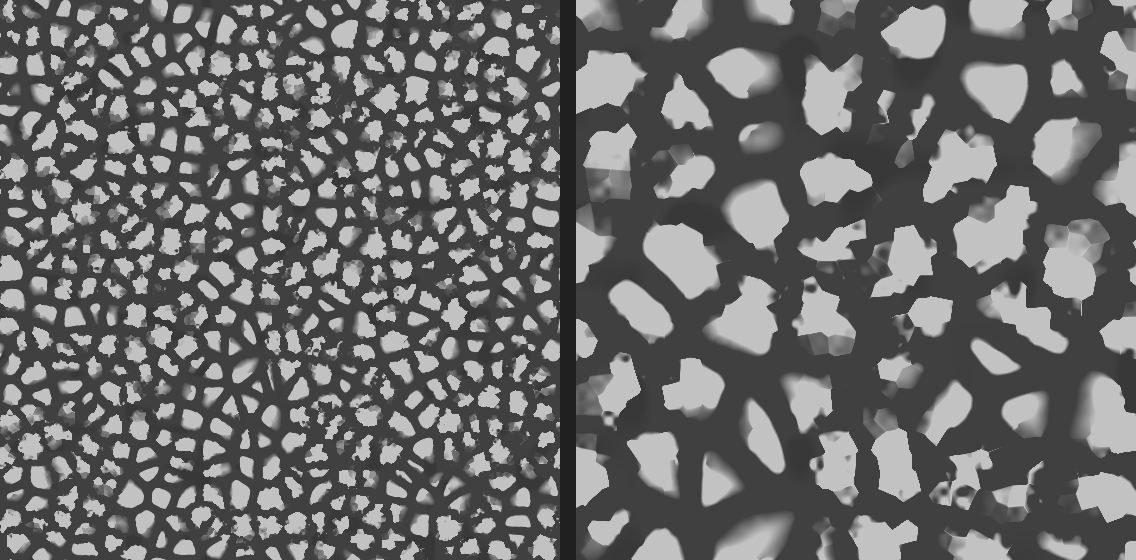
Left, the full canvas; right, a detail of the centre.
Reproduce this texture procedurally as a three.js fragment shader.

```glsl
// Pale, ragged pebbles with partly shaded flanks set in dark grout, tiling seamlessly.
varying vec2 vUv;

const float STONES = 22.0;        // stone cells per side
const float PATCHES = 88.0;       // small facets per side
const float JITTER = 0.94;        // scatter of stone centres
const float GAP = 0.15;           // half width of grout, in stone cells
const float ROUNDING = 17.0;      // higher gives sharper stone corners
const float CRISP_RIM = 0.03;     // rim width on the clean flank
const float SOFT_RIM = 0.32;      // rim width on the shaded flank
const float FACET_EDGE = 34.0;    // sharpness between facets
const float BEND = 0.005;         // slow bending of outlines
const float FRAY = 0.0028;        // fine fraying of outlines
const vec3 GROUT = vec3(0.25);
const vec3 GROUT_DEEP = vec3(0.22);
const vec3 STONE = vec3(0.76);

// Sine-free hash of a lattice point that repeats after "period"
vec3 hash(vec2 cell, float period) {
  vec2 c = mod(cell, period) + period * 0.37;
  vec3 h = fract(c.xyx * vec3(0.1031, 0.1030, 0.0973));
  h += dot(h, h.yxz + 33.33);
  return fract((h.xxy + h.yzz) * h.zyx);
}

// Wrapping value noise with two channels
vec2 noise(vec2 uv, float period) {
  vec2 p = uv * period;
  vec2 i = floor(p);
  vec2 f = fract(p);
  f = f * f * (3.0 - 2.0 * f);
  vec2 low = mix(hash(i, period).xy, hash(i + vec2(1.0, 0.0), period).xy, f.x);
  vec2 high = mix(hash(i + vec2(0.0, 1.0), period).xy, hash(i + 1.0, period).xy, f.x);
  return mix(low, high, f.y);
}

// Softly separated facets: xy = facet centre in canvas units, z = random value
vec3 facet(vec2 uv) {
  vec2 p = uv * PATCHES;
  vec2 i = floor(p);
  vec3 sum = vec3(0.0);
  float total = 0.0;
  for (int y = -1; y <= 1; y++) {
    for (int x = -1; x <= 1; x++) {
      vec2 cell = i + vec2(float(x), float(y));
      vec3 h = hash(cell, PATCHES);
      vec2 offset = cell + h.xy - p;
      float weight = exp(-FACET_EDGE * dot(offset, offset)) + 1e-20;
      sum += weight * vec3(offset, h.z);
      total += weight;
    }
  }
  sum /= total;
  return vec3(uv + sum.xy / PATCHES, sum.z);
}

vec2 stoneCentre(vec2 cell) {
  return cell + 0.5 + JITTER * (hash(cell, STONES).xy - 0.5);
}

// Rounded distance to the cell border; also gives the cell and the way from its centre
float borderDistance(vec2 p, out vec2 home, out vec2 fromCentre) {
  vec2 i = floor(p);
  float nearest = 1e5;
  for (int y = -1; y <= 1; y++) {
    for (int x = -1; x <= 1; x++) {
      vec2 cell = i + vec2(float(x), float(y));
      vec2 offset = p - stoneCentre(cell);
      float d = dot(offset, offset);
      if (d < nearest) {
        nearest = d;
        home = cell;
        fromCentre = offset;
      }
    }
  }
  float sum = 0.0;
  for (int y = -2; y <= 2; y++) {
    for (int x = -2; x <= 2; x++) {
      if (x == 0 && y == 0) continue;
      vec2 toOther = stoneCentre(home + vec2(float(x), float(y))) - p;
      vec2 across = toOther + fromCentre;
      float d = dot(0.5 * (toOther - fromCentre), across / max(length(across), 1e-4));
      sum += exp(-ROUNDING * d);
    }
  }
  return -log(sum) / ROUNDING;
}

void main() {
  // Bent and frayed position, pulled towards facet centres in places
  vec3 patchInfo = facet(vUv);
  float chipping = smoothstep(0.2, 0.65, noise(vUv, 16.0).x);
  vec2 uv = mix(vUv, patchInfo.xy, 0.85 * chipping);
  uv += BEND * (noise(vUv, 44.0) - 0.5);
  uv += FRAY * (noise(vUv, 190.0) - 0.5) * (0.4 + chipping);

  // Stone outline, with one flank fading into the grout
  vec2 home, fromCentre;
  float d = borderDistance(uv * STONES, home, fromCentre);
  vec3 traits = hash(home + 7.0, STONES);
  float angle = 6.2832 * traits.x;
  float side = dot(fromCentre / max(length(fromCentre), 1e-3), vec2(cos(angle), sin(angle)));
  float shaded = smoothstep(-0.1, 0.9, side) * traits.y;
  float rim = CRISP_RIM + SOFT_RIM * shaded * mix(1.0, 0.4 + 1.2 * patchInfo.z, chipping);
  float tone = clamp((d - GAP) / rim, 0.0, 1.0);

  // Faintly mottled grout below the stones
  vec3 ground = mix(GROUT, GROUT_DEEP, smoothstep(0.72, 0.86, noise(vUv, 30.0).y));
  gl_FragColor = vec4(mix(ground, STONE, tone), 1.0);
}
```
